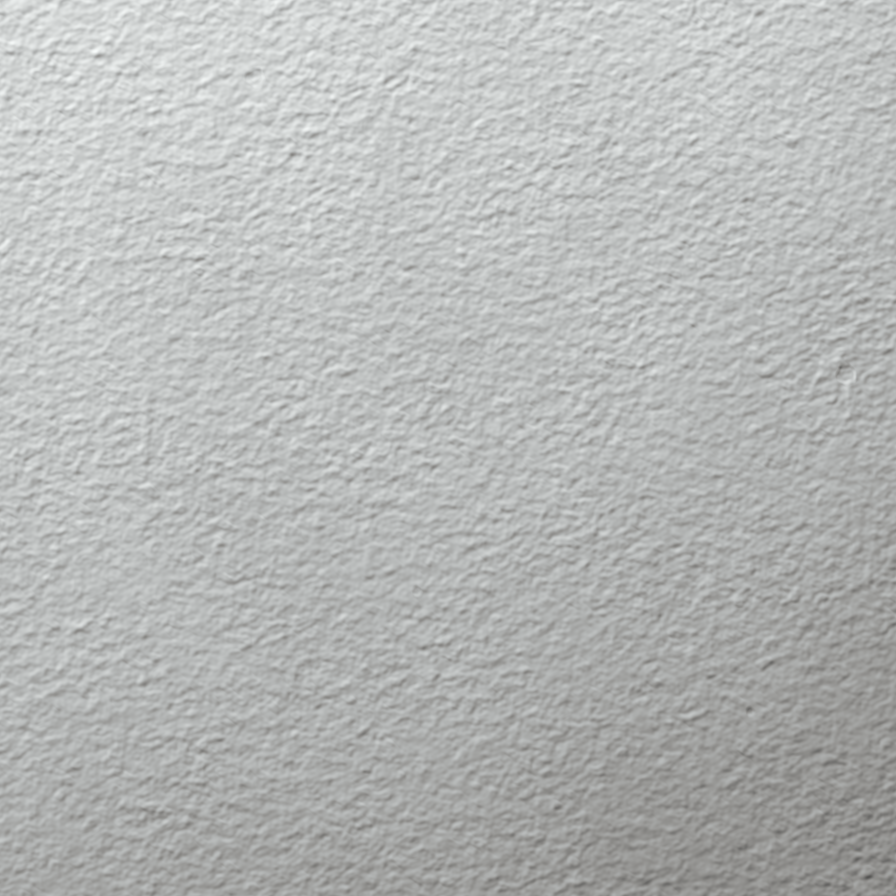
Give the GLSL for this texture, as a three.js fragment shader.

```glsl
varying vec2 vUv;

#define GRAIN_SCALE vec2(70.0, 94.0)
#define GRAIN_TILT 0.42
#define LIGHT_DIR vec2(-0.5, 0.866)
#define LIGHT_STEP 0.0020
#define RELIEF 0.13
#define MEAN_TONE 0.728
#define FALLOFF vec2(-0.06, 0.17)
#define CHIP_GRID 8.0
#define CHIP_SHARE 0.05
#define COOL_TINT vec3(0.990, 1.004, 1.001)
#define WARM_TINT vec3(1.006, 1.000, 0.982)

float hash(vec2 p) {
  vec3 q = fract(vec3(p.xyx) * 0.1031);
  q += dot(q, q.yzx + 33.33);
  return fract((q.x + q.y) * q.z);
}

vec2 rotate(vec2 p, float angle) {
  float c = cos(angle), s = sin(angle);
  return vec2(c * p.x + s * p.y, c * p.y - s * p.x);
}

// Gradient noise, roughly -0.7 to 0.7
float cornerSlope(vec2 cell, vec2 offset) {
  float angle = 6.2832 * hash(cell + 217.0);
  return dot(vec2(cos(angle), sin(angle)), offset);
}

float noise(vec2 p) {
  vec2 i = floor(p), f = p - i;
  vec2 u = f * f * f * (f * (f * 6.0 - 15.0) + 10.0);
  vec2 e = vec2(1.0, 0.0);
  float low = mix(cornerSlope(i, f), cornerSlope(i + e.xy, f - e.xy), u.x);
  float high = mix(cornerSlope(i + e.yx, f - e.yx), cornerSlope(i + e.xx, f - e.xx), u.x);
  return mix(low, high, u.y);
}

// Sparse shallow chips in the paint, with uneven outlines
float chips(vec2 uv) {
  vec2 p = uv * CHIP_GRID;
  vec2 cell = floor(p);
  float present = step(hash(cell + 71.0), CHIP_SHARE);
  vec2 center = 0.25 + 0.5 * vec2(hash(cell + 13.0), hash(cell + 37.0));
  float radius = mix(0.025, 0.08, hash(cell + 91.0));
  float dist = length(p - cell - center) + 0.03 * noise(p * 14.0);
  return present * (1.0 - smoothstep(radius - 0.02, radius + 0.02, dist));
}

// Height of the plaster: soft swells, flat-topped grains and fine grit
float height(vec2 uv) {
  vec2 p = rotate(uv, GRAIN_TILT) * GRAIN_SCALE;
  vec2 turned = rotate(uv, GRAIN_TILT - 0.5) * GRAIN_SCALE;
  float swells = noise(turned * 0.5 + 7.3);
  float grains = noise(p + 0.35 * swells);
  float lumps = smoothstep(-0.1, 0.35, noise(turned * 0.93 + 41.7));
  float grit = noise(p * 1.9 + 63.1);
  return 0.8 * swells + 0.85 * grains + 0.5 * lumps + 0.55 * grit - 1.2 * chips(uv);
}

void main() {
  // Broad light, fading toward the lower right corner
  float tone = MEAN_TONE + dot(FALLOFF, vUv - 0.5);
  tone -= 0.07 * smoothstep(0.7, 1.3, length(vUv - vec2(0.1, 0.9)));
  tone += 0.02 * noise(vUv * 5.0) + 0.015 * noise(vUv * 17.0);

  // Raking light over the relief, with patches of rougher paint
  vec2 toLight = LIGHT_DIR * LIGHT_STEP;
  float slope = height(vUv - toLight) - height(vUv + toLight);
  float roughness = 0.95 + 0.15 * vUv.y + 0.4 * noise(vUv * 7.0 + 31.0);
  roughness += 0.5 * noise(vUv * 38.0 + 11.0);
  float shade = slope * roughness;
  tone += RELIEF * (shade - 0.15 * shade * shade);

  // Cool light paint, warmer where it darkens
  vec3 tint = mix(WARM_TINT, COOL_TINT, smoothstep(0.52, 0.74, tone));
  gl_FragColor = vec4(clamp(tone * tint, 0.0, 1.0), 1.0);
}
```
